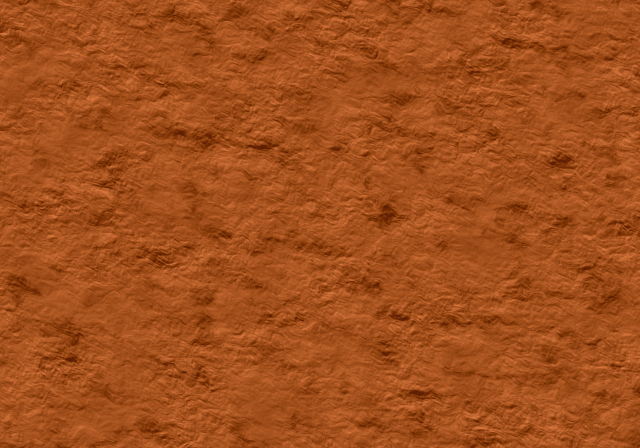
Write a WebGL 2 fragment shader that draws this texture.

```glsl
#version 300 es
precision highp float;
// Rough rust-orange rock with shallow dark hollows and fine crinkled relief.

uniform vec2 u_resolution;
out vec4 fragColor;

// Random unit gradient for a lattice point
vec2 gradient(vec2 cell) {
    uvec2 q = uvec2(ivec2(cell) + 4096);
    uint h = q.x * 73856093u ^ q.y * 19349663u;
    h = (h ^ (h >> 15)) * 739981u;
    h = (h ^ (h >> 13)) * 668265u;
    h ^= h >> 16;
    float angle = float(h & 65535u) / 65536.0 * 6.28319;
    return vec2(cos(angle), sin(angle));
}

float gradientNoise(vec2 p) {
    vec2 i = floor(p), f = p - i;
    vec2 u = f * f * f * (f * (f * 6.0 - 15.0) + 10.0);
    float a = dot(gradient(i), f);
    float b = dot(gradient(i + vec2(1, 0)), f - vec2(1, 0));
    float c = dot(gradient(i + vec2(0, 1)), f - vec2(0, 1));
    float d = dot(gradient(i + vec2(1, 1)), f - vec2(1, 1));
    return mix(mix(a, b, u.x), mix(c, d, u.x), u.y);
}

const mat2 TURN = mat2(0.8, 0.6, -0.6, 0.8);

float fbm(vec2 p) {
    float sum = 0.0, amp = 1.0;
    for (int i = 0; i < 4; i++) {
        sum += amp * gradientNoise(p);
        p = TURN * p * 2.03 + 17.3;
        amp *= 0.55;
    }
    return sum;
}

// Creased surface height, slightly wider than tall
float crinkle(vec2 p) {
    p = vec2(p.x * 0.75, p.y + 0.2 * p.x) * 24.0;
    float sum = 0.0, amp = 1.0;
    for (int i = 0; i < 4; i++) {
        float n = gradientNoise(p);
        sum += amp * mix(n, 1.3 * abs(n), 0.7);
        p = TURN * p * 1.85 + 9.7;
        amp *= 0.62;
    }
    return sum;
}

void main() {
    vec2 p = gl_FragCoord.xy / u_resolution.y;

    // Ragged edges for all shapes
    vec2 warp = vec2(gradientNoise(p * 27.0 + 3.1), gradientNoise(p * 31.0 + 41.7));
    vec2 q = p + warp * vec2(0.02, 0.012);

    // Flat, wide hollows and softer mottling
    float hollow = smoothstep(0.0, 0.65, fbm(vec2(q.x * 10.0, q.y * 19.0 + q.x * 3.0)));
    float mottle = fbm(vec2(q.x * 11.0, q.y * 15.0) + 61.0);

    // Roughness varies from smooth flats to broken ground
    float rough = 0.85 + 0.9 * gradientNoise(p * vec2(6.0, 8.0) + 23.0) + 0.5 * hollow;

    // Light falling across the creases
    vec2 toLight = vec2(-0.0008, 0.0017);
    vec2 s = p + warp * 0.008;
    float relief = crinkle(s - toLight) - crinkle(s + toLight);

    float tone = 0.22 - 2.0 * hollow + 1.2 * mottle;
    tone += relief * 9.0 * max(rough, 0.35);
    tone = clamp(tone, -4.2, 3.0);

    vec3 colour = vec3(0.64, 0.313, 0.112) + tone * vec3(0.064, 0.047, 0.041);
    fragColor = vec4(max(colour, vec3(0.3, 0.12, 0.015)), 1.0);
}
```
